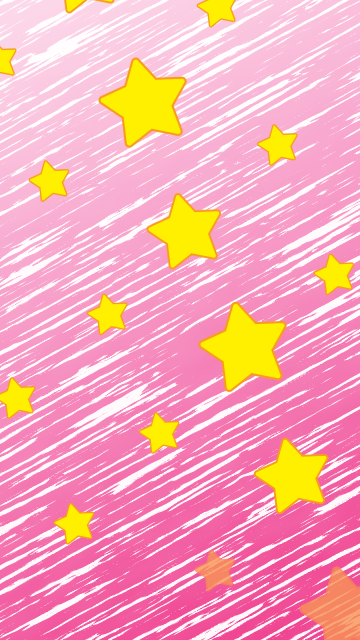
Reproduce this background procedurally as a Shadertoy shader.

```glsl
// Yellow, softly rounded stars scattered over a pink diagonal gradient.
// White brush streaks come from gradient noise stretched along one direction;
// the stars are distance functions spread by a golden-ratio sequence.

float hash(vec2 cell) {
    vec3 q = fract(cell.xyx * vec3(0.1031, 0.1030, 0.0973));
    q += dot(q, q.yzx + 33.33);
    return fract((q.x + q.y) * q.z);
}

float cornerSlope(vec2 cell, vec2 offset) {
    float angle = 6.2832 * hash(cell);
    return dot(vec2(cos(angle), sin(angle)), offset);
}

float gradientNoise(vec2 p) {
    vec2 c = floor(p), f = p - c;
    vec2 s = f * f * f * (f * (f * 6.0 - 15.0) + 10.0);
    vec2 e = vec2(1, 0);
    return mix(mix(cornerSlope(c, f), cornerSlope(c + e.xy, f - e.xy), s.x),
               mix(cornerSlope(c + e.yx, f - e.yx), cornerSlope(c + 1.0, f - 1.0), s.x), s.y);
}

vec2 rotate(vec2 p, float angle) {
    float c = cos(angle), s = sin(angle);
    return vec2(c * p.x + s * p.y, c * p.y - s * p.x);
}

// Signed distance to a five-pointed star with rounded tips
float starDistance(vec2 p, float radius) {
    float halfSector = 0.62832;
    float a = mod(atan(p.x, p.y) + halfSector, 2.0 * halfSector) - halfSector;
    p = length(p) * vec2(abs(sin(a)), cos(a));
    vec2 tip = vec2(0.0, 0.91 * radius);
    vec2 edge = 0.49 * radius * vec2(sin(halfSector), cos(halfSector)) - tip;
    vec2 d = p - tip;
    float side = sign(d.y * edge.x - d.x * edge.y);
    d -= edge * clamp(dot(d, edge) / dot(edge, edge), 0.0, 1.0);
    return length(d) * side - 0.1 * radius;
}

// Coverage of the white streaks: broad, fine and gritty layers, thresholded
float streaks(vec2 p) {
    vec2 broad = rotate(p, 0.49), fine = rotate(p, 0.515);
    float n = gradientNoise(broad * vec2(2.6, 75.0))
            + 0.6 * gradientNoise(fine * vec2(4.5, 140.0) + 37.0)
            + 0.3 * gradientNoise(broad * vec2(28.0, 150.0) + 91.0)
            + 0.15 * gradientNoise(broad * vec2(2.0, 9.0) + 13.0);
    float w = 0.6 * fwidth(n) + 0.001;
    return smoothstep(-w, w, n - 0.22);
}

void mainImage(out vec4 fragColor, in vec2 fragCoord) {
    vec2 p = fragCoord / iResolution.x;
    float pixel = 1.0 / iResolution.x;

    // Pink wash, pale at the upper left, with faint diagonal mottling
    float depth = 0.83 * (1.0 - fragCoord.y / iResolution.y) + 0.19 * p.x;
    depth += 0.09 * depth * gradientNoise(rotate(p, 0.49) * vec2(7.0, 16.0) + 5.0);
    vec3 color = mix(vec3(0.99, 0.87, 0.93), vec3(0.965, 0.57, 0.76), smoothstep(-0.1, 0.6, depth));
    color = mix(color, vec3(0.94, 0.25, 0.56), smoothstep(0.4, 1.1, depth));
    color = mix(color, vec3(1.0), 0.96 * streaks(p));

    // Stars climb the canvas; every third is large, the lowest two are faded
    for (int i = 0; i < 16; i++) {
        float k = float(i);
        vec2 jitter = vec2(hash(vec2(k, 3.0)), hash(vec2(k, 8.0))) - 0.5;
        vec2 center = vec2(fract(0.97 + 0.618 * k), 0.09 + 0.118 * k) + 0.04 * jitter;
        float radius = i % 3 > 0 ? 0.06 : i % 2 > 0 ? 0.11 : 0.13;
        float d = starDistance(rotate(p - center, 0.235), radius);

        bool faded = i < 2;
        vec3 fill = faded ? vec3(0.97, 0.58, 0.33) : vec3(1.0, 0.94, 0.0);
        vec3 rim = faded ? vec3(0.97, 0.52, 0.33) : vec3(0.97, 0.61, 0.13);
        float rimWidth = 0.002 + 0.03 * radius;
        vec3 paint = mix(rim, fill, smoothstep(0.7 * pixel, -0.7 * pixel, d + rimWidth));
        float cover = smoothstep(0.7 * pixel, -0.7 * pixel, d);
        color = mix(color, paint, cover * (faded ? 0.8 : 1.0));
    }
    fragColor = vec4(color, 1.0);
}
```
